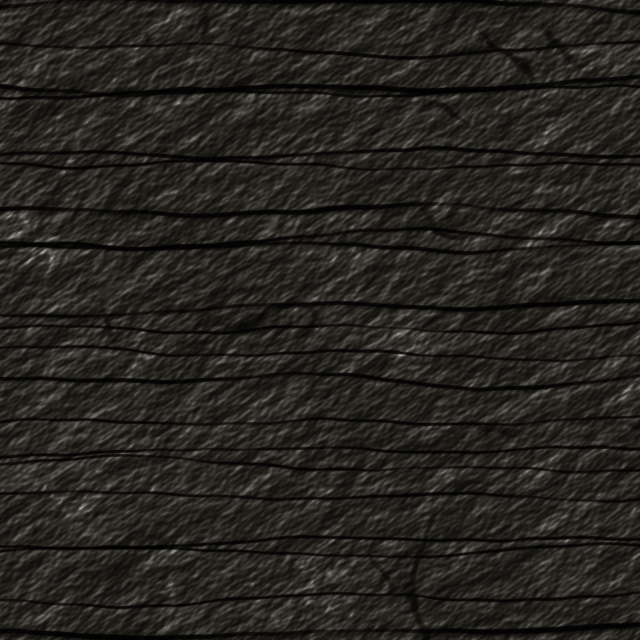
Write a WebGL 2 fragment shader that draws this texture.

```glsl
#version 300 es
precision highp float;
// Dark weathered stone split by wavy horizontal cracks.
// A diagonally stretched gradient-noise relief is lit from the upper left;
// looped cracks with soft shadows and pale mineral patches lie over it.

#define CRACKS 21
#define BASE_LIGHT 0.149
#define RELIEF 0.47
#define GRAIN_FREQ 20.0
#define STREAK_ANGLE 0.6
#define STREAK_STRETCH 0.6
#define CRACK_WAVE 0.036
#define CRACK_THIN 0.0009
#define CRACK_WIDE 0.0030
#define SHADOW_REACH 0.0085
#define PATCH_GAIN 1.0

uniform vec2 u_resolution;
out vec4 outColor;

uint mixBits(uint n) {
    n = (n ^ (n >> 16)) * 0x7feb352du;
    n = (n ^ (n >> 15)) * 0x846ca68bu;
    return n ^ (n >> 16);
}

float hash(ivec2 cell) {
    uint n = mixBits(uint(cell.x) + mixBits(uint(cell.y) + 91u));
    return float(n >> 8) / 16777216.0;
}

float cornerSlope(ivec2 cell, vec2 offset) {
    float angle = 6.28319 * hash(cell);
    return dot(vec2(cos(angle), sin(angle)), offset);
}

// Gradient noise, roughly -0.7 to 0.7.
float gradientNoise(vec2 p) {
    vec2 base = floor(p), f = p - base;
    ivec2 c = ivec2(base);
    vec2 w = f * f * f * (f * (f * 6.0 - 15.0) + 10.0);
    float low = mix(cornerSlope(c, f),
                    cornerSlope(c + ivec2(1, 0), f - vec2(1, 0)), w.x);
    float high = mix(cornerSlope(c + ivec2(0, 1), f - vec2(0, 1)),
                     cornerSlope(c + ivec2(1, 1), f - vec2(1, 1)), w.x);
    return mix(low, high, w.y);
}

// Turn into the streak direction and stretch along it.
vec2 streakSpace(vec2 p) {
    float c = cos(STREAK_ANGLE), s = sin(STREAK_ANGLE);
    return vec2((c * p.x + s * p.y) * STREAK_STRETCH, c * p.y - s * p.x);
}

// Stone height: each octave adds a similar amount of slope.
float stoneHeight(vec2 p) {
    vec2 q = streakSpace(p);
    float height = 0.0, freq = GRAIN_FREQ, slope = 0.35;
    for (int i = 0; i < 4; i++) {
        height += slope / freq * gradientNoise(q * freq + float(i) * 17.3);
        freq *= 2.0;
        slope = min(slope * 1.45, 0.72);
    }
    return height;
}

// Light factor left by all horizontal cracks, their shadows and lit lips.
float crackLight(vec2 p, float pixel) {
    float light = 1.0;
    for (int i = 0; i < CRACKS; i++) {
        float row = float(i) * 7.37 + 0.4;
        float jitter = hash(ivec2(i, 301)) - 0.5;
        float heavy = smoothstep(0.45, 1.0, hash(ivec2(i, 502)));
        float y = (float(i) + 0.5 + 1.2 * jitter) / float(CRACKS);
        y += CRACK_WAVE * gradientNoise(vec2(p.x * 2.4, row));
        y += 0.005 * gradientNoise(vec2(p.x * 13.0, row + 200.0));
        float opening = 0.75 + 0.9 * gradientNoise(vec2(p.x * 4.0, row + 400.0));
        opening = clamp(opening, 0.15, 1.2);

        float below = y - p.y;
        float halfWidth = mix(CRACK_THIN, CRACK_WIDE, heavy) * opening;
        float line = 1.0 - smoothstep(halfWidth, halfWidth + 0.0013 + pixel, abs(below));
        float reach = below > 0.0 ? SHADOW_REACH * mix(0.4, 1.0, heavy) : 0.003;
        float shadow = exp(-pow(below / reach, 2.0)) * mix(0.25, 0.75, heavy);
        float lip = (below - 1.5 * reach) / 0.005;
        light *= 1.0 - 0.8 * line * min(opening + 0.25, 1.0);
        light *= 1.0 - shadow * min(opening, 1.0);
        light *= 1.0 + 0.16 * step(0.0, below) * exp(-lip * lip);
    }
    return light;
}

void main() {
    vec2 p = gl_FragCoord.xy / u_resolution.y;
    float pixel = 1.0 / u_resolution.y;

    // Directional relief and broad mottling
    vec2 towardLight = vec2(-0.6, 0.8) * 0.0016;
    float facing = (stoneHeight(p) - stoneHeight(p + towardLight)) / 0.0016;
    float mottle = gradientNoise(p * 5.0 + 31.0) + 0.8 * gradientNoise(p * 17.0 + 57.0);
    float light = BASE_LIGHT * exp(RELIEF * facing + 0.24 * mottle);

    // Pale mineral patches with bright chips
    float cluster = gradientNoise(p * 7.0 + 83.0) + 0.6 * gradientNoise(p * 21.0 + 11.0);
    float pale = smoothstep(0.2, 0.6, cluster);
    float chip = smoothstep(0.05, 0.4, gradientNoise(streakSpace(p) * 105.0 + 5.0));
    light *= 1.0 + PATCH_GAIN * pale * (0.22 + 0.85 * chip);

    // Short crooked fissures, present only in places
    vec2 bent = p + 0.012 * vec2(gradientNoise(p * 30.0), gradientNoise(p * 30.0 + 40.0));
    float fissure = 1.0 - smoothstep(0.008, 0.045, abs(gradientNoise(bent * 6.0 + 71.0)));
    light *= 1.0 - 0.6 * fissure * smoothstep(0.15, 0.4, gradientNoise(p * 5.0 + 23.0));

    light *= crackLight(p, pixel);

    // Warm in the dark tones, nearly neutral in the bright ones
    vec3 color = light - vec3(0.0, 0.010, 0.029) * smoothstep(0.0, 0.13, light);
    outColor = vec4(clamp(color, 0.0, 1.0), 1.0);
}
```
